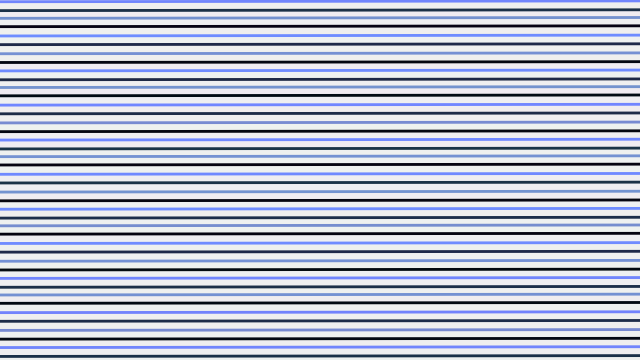
Write a WebGL 1 fragment shader that draws this pattern.

```glsl
precision highp float;

uniform vec2 u_resolution;

const float REPEATS = 10.41;     // groups of four lines over the canvas height
const float TOP_PHASE = 0.075;   // part of a group hidden above the top edge
const float TILT = 0.0013;       // rise of the lines towards the right
const float LINE_WIDTH = 0.082;  // in groups

const vec3 PAPER = vec3(0.937, 0.937, 0.940);
const vec3 BRIGHT_BLUE = vec3(0.44, 0.53, 1.00);
const vec3 NAVY = vec3(0.11, 0.18, 0.28);
const vec3 STEEL_BLUE = vec3(0.46, 0.56, 0.82);
const vec3 NEAR_BLACK = vec3(0.015, 0.03, 0.07);

float hash(float n) {
  return fract(sin(n * 12.9898 + 4.1) * 43758.5453);
}

// Signed colour shift: green against magenta, plus a little blue
vec3 tint(float seed, float amount) {
  float green = hash(seed) * 2.0 - 1.0;
  float blue = hash(seed + 57.0) * 2.0 - 1.0;
  return amount * vec3(-0.4 * green, green, 0.6 * blue);
}

vec3 lineColour(float strand) {
  if (strand < 0.5) return BRIGHT_BLUE;
  if (strand < 1.5) return NAVY;
  if (strand < 2.5) return STEEL_BLUE;
  return NEAR_BLACK;
}

// Line centre within its group; alternate groups are spaced differently
float lineCentre(float strand, float parity) {
  if (strand < 0.5) return 0.120 - 0.005 * parity;
  if (strand < 1.5) return 0.374 - 0.008 * parity;
  if (strand < 2.5) return 0.617 + 0.012 * parity;
  return 0.864 + 0.018 * parity;
}

float lineCoverage(float offset, float width, float pixel) {
  return clamp((0.5 * width - abs(offset)) / pixel + 0.5, 0.0, 1.0);
}

void main() {
  vec2 pos = gl_FragCoord.xy / u_resolution.y;
  float pixel = REPEATS / u_resolution.y;

  // Groups are counted downwards from the top edge
  float y = (1.0 - pos.y + pos.x * TILT) * REPEATS + TOP_PHASE;
  float group = floor(y);
  float within = fract(y);
  float strand = floor(within * 4.0);
  float parity = mod(group, 2.0) * 2.0 - 1.0;

  // Paper gaps change tint underneath the lines
  float gap = floor(y * 4.0 - 0.5);
  vec3 colour = PAPER + tint(gap + 11.0, 0.012);

  // Lines with a slight ink variation
  vec3 ink = lineColour(strand) + tint(group * 4.0 + strand + 203.0, 0.02);
  float offset = within - lineCentre(strand, parity);
  colour = mix(colour, ink, lineCoverage(offset, LINE_WIDTH, pixel));

  gl_FragColor = vec4(clamp(colour, 0.0, 1.0), 1.0);
}
```
